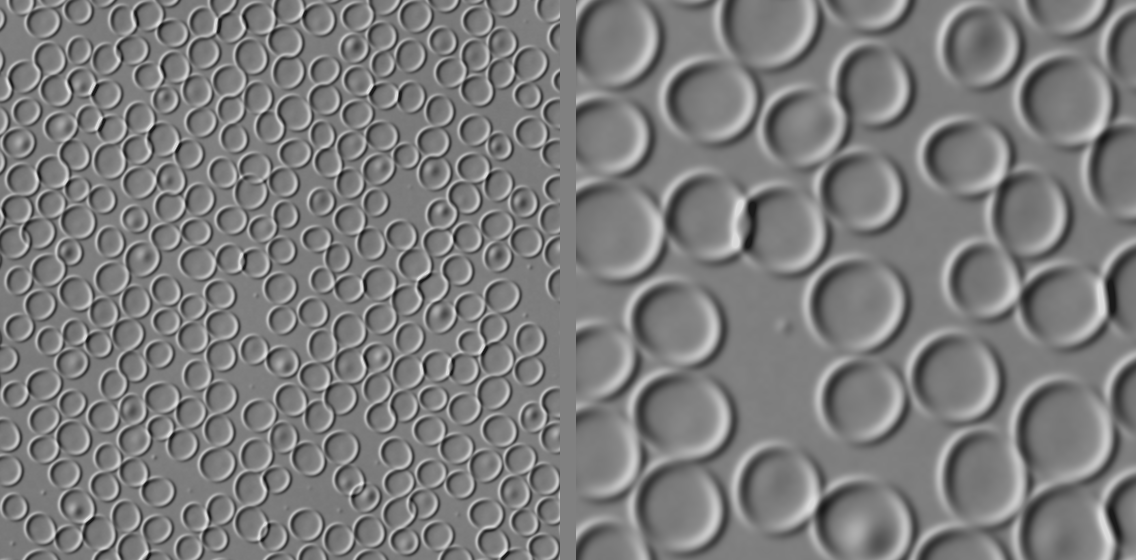
Left, the full canvas; right, a detail of the centre.
Write a Shadertoy shader that draws this texture.

```glsl
const vec2 PITCH = vec2(0.0612, 0.0562);   // spacing along and across the rows
const float ROW_ANGLE = 0.47;
const float LIGHT_ANGLE = -0.42;           // shear direction of the relief
const float GROUND = 0.488;
const float INNER_WIDTH = 0.058;
const float OUTER_WIDTH = 0.044;
const float INNER_CONTRAST = 0.285;
const float OUTER_CONTRAST = 0.265;
const float JITTER = 0.6;

float hash(vec2 p) {
    return fract(sin(dot(p, vec2(127.1, 311.7))) * 43758.5453);
}

float noise(vec2 p) {
    vec2 i = floor(p), f = fract(p);
    f = f * f * (3.0 - 2.0 * f);
    return mix(mix(hash(i), hash(i + vec2(1, 0)), f.x),
               mix(hash(i + vec2(0, 1)), hash(i + vec2(1, 1)), f.x), f.y);
}

vec2 direction(float angle) {
    return vec2(cos(angle), sin(angle));
}

vec2 turn(vec2 p, float angle) {
    vec2 d = direction(angle);
    return vec2(dot(p, d), dot(p, vec2(-d.y, d.x)));
}

// Staggered rows; the pitch along a row is one unit
float stagger(float row) {
    return 0.5 * mod(row, 2.0);
}

vec2 looseCentre(vec2 id, float jitter) {
    vec2 offset = vec2(hash(id + 3.7), hash(id + 19.3)) - 0.5;
    vec2 site = vec2(id.x + 0.5 + stagger(id.y), (id.y + 0.5) * PITCH.y / PITCH.x);
    return site + jitter * offset;
}

// Zero radius marks an empty site
float discRadius(vec2 id) {
    float gaps = 0.14 * smoothstep(0.35, 0.8, noise(id * 0.3 + 7.0));
    float size = 0.5 * (hash(id + 41.9) + hash(id + 67.1));
    return hash(id + 53.3) < gaps ? 0.0 : mix(0.335, 0.51, size);
}

// Push a disc away from the neighbours it would overlap
vec2 settledCentre(vec2 id, float radius, float jitter) {
    vec2 c = looseCentre(id, jitter), push = vec2(0);
    for (int y = -1; y <= 1; y++)
    for (int x = -1; x <= 1; x++) {
        if (x == 0 && y == 0) continue;
        vec2 other = id + vec2(x, y);
        float r = discRadius(other);
        vec2 away = c - looseCentre(other, jitter);
        float gap = max(length(away), 0.01);
        if (r > 0.0) push += away / gap * max(radius + r + 0.06 - gap, 0.0);
    }
    return c + clamp(0.5 * push, -0.25, 0.25);
}

// Slope of a Gaussian, peaking at one
float slope(float x, float width) {
    float t = x / width;
    return t * exp(0.5 - 0.5 * t * t);
}

float spotRelief(vec2 q, vec2 light, float width) {
    float t = length(q) / width;
    return -dot(q, light) / width * exp(0.5 - 0.5 * t * t);
}

float discRelief(vec2 q, vec2 light, float radius, vec2 id) {
    float d = length(q), a = atan(q.y, q.x), phase = 6.283 * hash(id + 83.0);
    float oval = 0.015 + 0.06 * hash(id + 97.0);
    float outline = radius * (1.0 + oval * cos(2.0 * a - phase) + 0.015 * cos(3.0 * a + phase));
    float edge = d - outline;
    float facing = dot(q / max(d, 0.001), light);

    // Raised membrane, broader on the inner flank
    float rim = edge < 0.0 ? INNER_CONTRAST * slope(edge, INNER_WIDTH)
                           : OUTER_CONTRAST * slope(edge, OUTER_WIDTH);
    float relief = -facing * rim;

    // Gently domed inside
    float inside = 1.0 - smoothstep(-0.14, 0.0, edge);
    relief += inside * (0.06 * dot(q, light) / radius - 0.004);

    // Some discs carry a marked central dimple
    float dimple = 0.025 + 0.2 * smoothstep(0.8, 1.0, hash(id + 11.0));
    vec2 shift = 0.12 * direction(phase);
    return relief + dimple * spotRelief(q - shift, light, 0.10 + 0.05 * hash(id + 29.0));
}

void mainImage(out vec4 fragColor, in vec2 fragCoord) {
    vec2 uv = fragCoord / iResolution.y;
    vec2 p = turn(uv, ROW_ANGLE) / PITCH.x;
    vec2 light = direction(LIGHT_ANGLE - ROW_ANGLE);
    float row = floor(p.y * PITCH.x / PITCH.y);
    float shade = GROUND;

    // Discs, with small specks on empty sites
    for (int y = -1; y <= 1; y++)
    for (int x = -1; x <= 1; x++) {
        float r = row + float(y);
        vec2 id = vec2(floor(p.x - stagger(r)) + float(x), r);
        float radius = discRadius(id);
        if (radius > 0.0) {
            vec2 q = p - settledCentre(id, radius, JITTER);
            shade += discRelief(q, light, radius, id);
        } else {
            float strength = 0.12 * hash(id + 71.0);
            shade += strength * spotRelief(p - looseCentre(id, JITTER), light, 0.05);
        }
    }

    // Uneven ground and fine grain
    shade += 0.03 * (noise(uv * 5.0) - 0.5);
    shade += 0.014 * (noise(uv * 130.0) - 0.5) + 0.01 * (noise(uv * 300.0) - 0.5);
    fragColor = vec4(vec3(clamp(shade, 0.1, 0.86)), 1.0);
}
```
